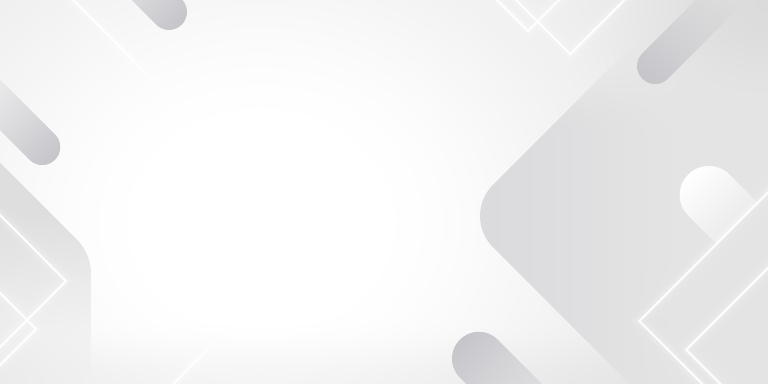
Write a Shadertoy shader that draws this background.

```glsl
// Pale abstract backdrop: rounded panels, fading capsules and glowing diagonal lines.

const float DIAG = 0.70710678;
const vec3 WHITE = vec3(1.0);
const vec3 PANEL_DARK = vec3(0.86, 0.86, 0.87);
const vec3 PANEL_LIGHT = vec3(0.895);
const vec3 CAPSULE_GREY = vec3(0.77, 0.77, 0.79);

// Antialiased coverage of a signed distance
float cover(float dist, float pixel) {
    return 1.0 - smoothstep(-0.5 * pixel, 0.5 * pixel, dist);
}

// Rounded wedge: arc centre, two outward edge normals, arc radius
float wedge(vec2 p, vec2 centre, vec2 n1, vec2 n2, float radius) {
    vec2 q = p - centre;
    float k = dot(n1, n2);
    bool onArc = dot(q, n2 - n1 * k) > 0.0 && dot(q, n1 - n2 * k) > 0.0;
    return (onArc ? length(q) : max(dot(q, n1), dot(q, n2))) - radius;
}

// Opacity of an endless capsule that fades out along its direction
float capsule(vec2 p, vec2 end, vec2 dir, float radius, float fade, float pixel) {
    vec2 q = p - end;
    float along = dot(q, dir);
    float dist = length(q - dir * max(along, 0.0)) - radius;
    return cover(dist, pixel) * (1.0 - clamp((along + radius) / (fade + radius), 0.0, 1.0));
}

// Distance to a right-angled chevron that opens along dir
float chevron(vec2 p, vec2 tip, vec2 dir) {
    vec2 q = p - tip;
    float side = dot(q, vec2(-dir.y, dir.x));
    return abs(dot(q, dir) - abs(side)) * DIAG;
}

// Thin bright core with a soft halo
float glowLine(float dist, float pixel) {
    return max(cover(dist - 0.0028, 1.5 * pixel), 0.45 * exp(-dist / 0.008));
}

// Glowing line that fades away towards its end
float fadingLine(vec2 p, vec2 start, vec2 end, float pixel) {
    vec2 span = end - start;
    float t = dot(p - start, span) / dot(span, span);
    float dist = length(p - start - span * clamp(t, 0.0, 1.0));
    return glowLine(dist, pixel) * (1.0 - smoothstep(0.35, 1.0, t));
}

// White centre that dims towards the borders
vec3 backdrop(vec2 p) {
    float r = length((p - vec2(0.68, 0.42)) * vec2(0.85, 1.0));
    float shade = 0.07 * smoothstep(0.22, 1.0, r);
    shade += 0.03 * smoothstep(0.17, 0.0, p.y);
    shade += 0.07 * smoothstep(1.45, 2.0, p.x) * smoothstep(0.4, 1.0, p.y);
    return vec3(1.0 - shade);
}

void mainImage(out vec4 fragColor, in vec2 fragCoord) {
    float pixel = 1.0 / iResolution.y;
    vec2 p = fragCoord * pixel;
    vec2 upRight = vec2(DIAG), downRight = vec2(DIAG, -DIAG);
    vec2 upLeft = -downRight;
    vec3 color = backdrop(p);

    // Large panel on the right, dissolving at its upper edge
    float panel = cover(wedge(p, vec2(1.365, 0.4375), upLeft, -upRight, 0.115), pixel);
    vec3 panelColor = mix(PANEL_DARK, PANEL_LIGHT, smoothstep(1.25, 1.85, p.x));
    panel *= 1.0 - smoothstep(0.65, 0.95, p.y);
    color = mix(color, panelColor, panel);

    // Smaller panel on the left, dissolving downwards
    float leftPanel = cover(wedge(p, vec2(0.107, 0.286), vec2(1.0, 0.0), upRight, 0.13), pixel);
    color = mix(color, vec3(0.87), leftPanel * clamp(p.y / 0.45, 0.0, 1.0));

    // Grey capsules
    float grey = capsule(p, vec2(0.440, 0.969), upLeft, 0.047, 0.26, pixel);
    grey = max(grey, capsule(p, vec2(0.110, 0.617), upLeft, 0.047, 0.26, pixel));
    grey = max(grey, capsule(p, vec2(1.706, 0.828), upRight, 0.047, 0.27, pixel));
    grey = max(grey, capsule(p, vec2(1.247, 0.066), downRight, 0.070, 0.28, pixel));
    color = mix(color, CAPSULE_GREY, grey);

    // White capsule, cut off by the nearby diagonal line
    vec2 frameTip = vec2(1.665, 0.164);
    float white = capsule(p, vec2(1.846, 0.492), downRight, 0.076, 0.17, pixel);
    white *= cover(dot(p - frameTip, downRight), pixel);
    color = mix(color, WHITE, white);

    // Chevrons, in pairs at the right, left and top
    vec2 right = vec2(1.0, 0.0), up = vec2(0.0, 1.0);
    float line = chevron(p, frameTip, right);
    line = min(line, chevron(p, vec2(1.787, 0.089), right));
    line = min(line, chevron(p, vec2(0.172, 0.268), -right));
    line = min(line, chevron(p, vec2(0.094, 0.143), -right));
    line = min(line, chevron(p, vec2(1.375, 0.919), up));
    line = min(line, chevron(p, vec2(1.485, 0.859), up));
    float glow = glowLine(line, pixel);

    // Single lines that fade into the white centre
    glow = max(glow, fadingLine(p, vec2(0.190, 1.0), vec2(0.520, 0.670), pixel));
    glow = max(glow, fadingLine(p, vec2(0.451, 0.0), vec2(0.590, 0.139), pixel));
    color = mix(color, WHITE, glow);

    fragColor = vec4(color, 1.0);
}
```
